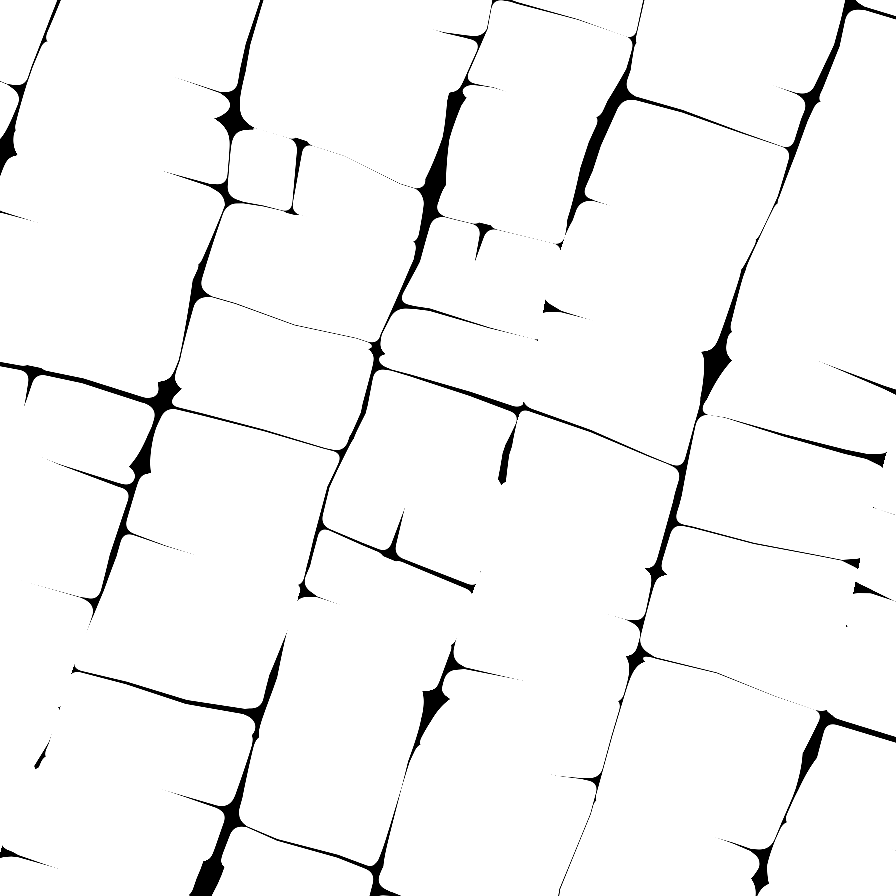
Write a Shadertoy shader that draws this texture.

```glsl
const vec3 PAPER = vec3(1.0);
const vec3 INK = vec3(0.0);
const vec2 ACROSS = vec2(0.961, -0.276);  // direction of the short cross cracks
const vec2 ALONG = vec2(0.276, 0.961);    // direction of the long cracks
const float COLUMN_SPACING = 0.2;
const float COLUMN_JITTER = 0.5;
const float ROW_SPACING = 0.125;
const float ROW_JITTER = 0.65;
const float CRACK_WIDTH = 0.0068;
const float LENS_WIDTH = 0.02;
const float CROSS_WIDTH = 0.0036;
const float FILLET = 0.012;
const float FULL_SHARE = 0.45;
const float SPUR_SHARE = 0.42;
const float STUB_SHARE = 0.16;
const float EDGE_SHARPNESS = 2.0;

float hash(vec2 p) {
    vec3 q = fract(vec3(p.xyx) * 0.1031);
    q += dot(q, q.yzx + 33.33);
    return fract((q.x + q.y) * q.z);
}

// Piecewise linear noise: gives straight runs with kinks
float kinkNoise(float x, float seed) {
    float cell = floor(x);
    return mix(hash(vec2(cell, seed)), hash(vec2(cell + 1.0, seed)), x - cell);
}

float smoothUnion(float a, float b) {
    float h = max(FILLET - abs(a - b), 0.0) / FILLET;
    return min(a, b) - h * h * FILLET * 0.25;
}

// Position of a long crack across the slope
float columnEdge(float id, float v) {
    float base = (id + COLUMN_JITTER * (hash(vec2(id, 7.0)) - 0.5)) * COLUMN_SPACING;
    float drift = 0.05 * (kinkNoise(v / 0.45, 91.0) - 0.5);
    float bend = 0.03 * (kinkNoise(v / 0.27, id + 120.0) - 0.5);
    float kink = 0.014 * (kinkNoise(v / 0.09, id + 160.0) - 0.5);
    return base + drift + bend + kink;
}

// Half width of a long crack; below zero it closes
float columnHalfWidth(float id, float v) {
    float body = kinkNoise(v / 0.08, id + 200.0);
    float lens = kinkNoise(v / 0.05, id + 240.0);
    float gap = max(0.36 - kinkNoise(v / 0.4, id + 280.0), 0.0);
    return 0.0003 + CRACK_WIDTH * body * body + LENS_WIDTH * pow(lens, 14.0) - 0.03 * gap;
}

// Short crack between two long ones, with an occasional stub branching off
float crossCrack(vec2 p, float left, float right, vec2 id) {
    float seed = id.x * 31.0 + id.y * 3.0;
    float kind = hash(id + 300.0);
    if (kind > FULL_SHARE + SPUR_SHARE) return 1.0;

    float span = right - left;
    float t = (p.x - left) / span;
    float tilt = 0.16 * (hash(id + 310.0) - 0.5);
    float center = (id.y + 0.5 + ROW_JITTER * (hash(id + 320.0) - 0.5)) * ROW_SPACING;
    float bend = 0.008 * (kinkNoise(p.x / 0.07, seed + 400.0) - 0.5);
    float dv = p.y - center - tilt * (p.x - left) - bend;

    if (hash(id + 330.0) < 0.5) t = 1.0 - t;
    float startWidth = hash(id + 340.0);
    float endWidth = hash(id + 350.0);
    startWidth = mix(0.0003, CROSS_WIDTH, startWidth * startWidth);
    endWidth = mix(-0.0003, CROSS_WIDTH, endWidth * endWidth);
    bool full = kind < FULL_SHARE;
    float reach = full ? 1.0 : mix(0.2, 0.55, hash(id + 360.0));
    if (!full) endWidth = -0.0004;
    float halfWidth = mix(startWidth, endWidth, t / reach);
    halfWidth += 0.006 * hash(id + 370.0) * max(1.0 - t * span / 0.02, 0.0);
    float d = abs(dv) - halfWidth;

    // Tapered stub parallel to the long cracks
    if (full && hash(id + 380.0) < STUB_SHARE / FULL_SHARE) {
        float side = hash(id + 390.0) < 0.7 ? -1.0 : 1.0;
        float size = mix(0.03, 0.1, hash(id + 410.0));
        float run = side * dv;
        float du = abs(t - mix(0.3, 0.7, hash(id + 420.0))) * span;
        float stub = max(du - 0.0035 * (1.0 - run / size), max(-run, run - size));
        d = smoothUnion(d, stub);
    }
    return d;
}

float crackDistance(vec2 p) {
    float d = 1.0;
    float nearColumn = floor(p.x / COLUMN_SPACING);
    for (int i = -2; i <= 2; i++) {
        float column = nearColumn + float(i);
        float left = columnEdge(column, p.y);
        float right = columnEdge(column + 1.0, p.y);
        d = smoothUnion(d, abs(p.x - left) - columnHalfWidth(column, p.y));

        // Cross cracks stay inside their own column
        if (p.x >= left && p.x < right) {
            float shift = hash(vec2(column, 430.0)) * ROW_SPACING;
            vec2 q = vec2(p.x, p.y + shift);
            float nearRow = floor(q.y / ROW_SPACING);
            for (int j = -1; j <= 1; j++)
                d = smoothUnion(d, crossCrack(q, left, right, vec2(column, nearRow + float(j))));
        }
    }
    return d;
}

void mainImage(out vec4 fragColor, in vec2 fragCoord) {
    vec2 uv = fragCoord / iResolution.y;
    vec2 slope = vec2(dot(uv, ACROSS), dot(uv, ALONG));
    float ink = clamp(0.5 - EDGE_SHARPNESS * crackDistance(slope) * iResolution.y, 0.0, 1.0);
    fragColor = vec4(mix(PAPER, INK, ink), 1.0);
}
```
